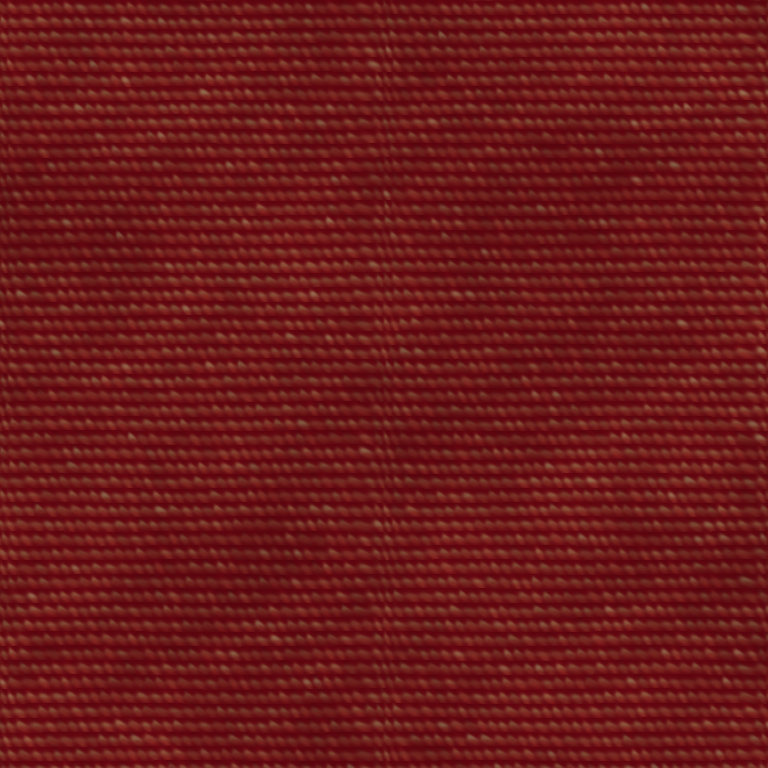
Reproduce this texture procedurally as a three.js fragment shader.

```glsl
// Red woven cloth: staggered threads with thin tan ridges, stray flecks and faint seams.
varying vec2 vUv;

const float PI = 3.14159265;
const float COLUMNS = 64.0;
const float ROWS = 53.5;
const float SEAMS = 2.0;           // seam spacing is 1 / SEAMS
const float SEAM_WIDTH = 0.022;
const float SEAM_SQUEEZE = 0.5;    // extra columns packed around each seam
const float ROW_SWAY = 0.04;       // in rows
const float SLANT = 0.65;          // lean of each stitch, in columns
const float RIDGE_WIDTH = 0.19;    // in rows
const float BODY_WIDTH = 0.29;
const float BODY_DROP = 0.2;
const float FLECK_SHARE = 0.09;
const float BROAD_WEAR = 0.05;
const float STITCH_WEAR = 0.16;

const vec3 GAP_RED = vec3(0.372, 0.02, 0.058);
const vec3 THREAD_RED = vec3(0.475, 0.135, 0.115);
const vec3 RIDGE_TAN = vec3(0.5, 0.285, 0.2);
const vec3 FLECK_TAN = vec3(0.56, 0.43, 0.32);

float hash(vec2 p) {
  vec3 q = fract(vec3(p.xyx) * 0.1031);
  q += dot(q, q.yzx + 33.33);
  return fract((q.x + q.y) * q.z);
}

float bell(float d, float width) {
  return exp(-d * d / (width * width));
}

// Slow unevenness from layered sines, about -1 to 1
float drift(vec2 p) {
  return 0.5 * sin(p.x * 9.0 + 2.0 * sin(p.y * 7.0))
       + 0.3 * sin(p.y * 23.0 + 1.5 * sin(p.x * 13.0))
       + 0.3 * sin(p.x * 41.0 - p.y * 31.0 + 2.0 * sin(p.y * 19.0));
}

void main() {
  // Distance to the nearest vertical seam
  float seamOffset = (fract(vUv.x * SEAMS + 0.5) - 0.5) / SEAMS;
  float seam = bell(seamOffset, SEAM_WIDTH);

  // Thread grid, with swaying rows and tighter columns at seams
  float sway = ROW_SWAY * sin(vUv.x * 17.0 + 3.0 * sin(vUv.y * 11.0));
  float squeeze = SEAM_SQUEEZE * seam * seamOffset / SEAM_WIDTH;
  vec2 grid = vec2(vUv.x * COLUMNS + squeeze, vUv.y * ROWS + 0.5 + sway);
  float row = floor(grid.y);
  float across = fract(grid.y) - 0.5;

  // Alternate rows are staggered, each a little out of step
  float stagger = 0.5 * mod(row, 2.0) + 0.25 * hash(vec2(row, 5.0));
  float along = grid.x + stagger * (1.0 - 0.6 * seam) + SLANT * across
              + 0.2 * sin(grid.x * 0.9 + row * 2.3);
  vec2 stitch = vec2(floor(along), row);
  float bead = 0.5 - 0.5 * cos(2.0 * PI * along);
  float chance = hash(stitch + 3.0);
  float wear = drift(vUv);

  // Each stitch sits a little high or low
  float lift = 0.16 * bead * (hash(stitch + 29.0) - 0.5);

  // Rounded red thread below the ridge
  float body = bell(across + BODY_DROP + lift, BODY_WIDTH) * (0.32 + 0.68 * bead);
  body *= 1.0 + 0.15 * wear + 0.4 * bead * (chance - 0.5);

  // Thin tan ridge that rises over each stitch
  float arch = across - 0.12 * (bead - 0.5) + lift;
  float ridge = bell(arch, RIDGE_WIDTH) * (0.38 + 0.5 * bead);
  ridge *= 0.9 + 0.3 * (hash(vec2(row, 19.0)) - 0.5) + 0.15 * wear
         + 0.8 * bead * (hash(stitch + 41.0) - 0.5);

  // Upright threads showing through at the seams
  float upright = seam * bead * bead * 0.12;

  // A few stitches catch more light
  float fleck = smoothstep(1.0 - FLECK_SHARE, 1.0, chance) * bead
              * bell(arch, RIDGE_WIDTH);

  vec3 color = mix(GAP_RED, THREAD_RED, clamp(body, 0.0, 1.0));
  color = mix(color, RIDGE_TAN, clamp(ridge + upright, 0.0, 1.0));
  color = mix(color, FLECK_TAN, 0.7 * fleck);
  color *= 1.0 + BROAD_WEAR * wear
         + STITCH_WEAR * bead * (hash(stitch + 77.0) - 0.5);
  gl_FragColor = vec4(color, 1.0);
}
```
